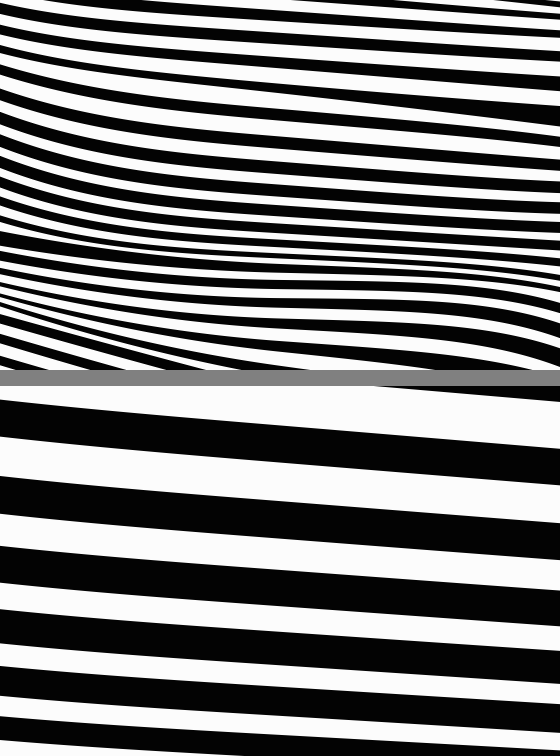
Top: the whole. Bottom: its middle third, enlarged.
Write a WebGL 2 fragment shader that draws this pattern.

```glsl
#version 300 es
precision highp float;

uniform vec2 u_resolution;
out vec4 fragColor;

const vec3 INK = vec3(0.01);
const vec3 PAPER = vec3(0.99);
const float SHEET_HEIGHT = 506.0; // units from top to bottom

// Quadratic weights through values at t = 0, 0.5 and 1
vec3 quadraticWeights(float t) {
    return vec3((1.0 - t) * (1.0 - 2.0 * t), 4.0 * t * (1.0 - t), t * (2.0 * t - 1.0));
}

// Curve through left, middle and right heights, straight near the middle
// and curling away from its tangent towards both sides
float curlingCurve(float x, vec3 heights, float slope, float leftCurl, float rightCurl) {
    float side = 2.0 * x - 1.0;
    float reach = abs(side);
    float tangent = heights.y + slope * side;
    float target = side < 0.0 ? heights.x + slope : heights.z - slope;
    float curl = side < 0.0 ? leftCurl : rightCurl;
    return tangent + (target - heights.y) * pow(reach, curl);
}

// Coverage of a band with the given centre and vertical thickness
float bandCoverage(float y, float centre, float thickness, float pixel) {
    float gap = abs(y - centre) - 0.5 * thickness;
    return clamp(0.5 - gap / pixel, 0.0, 1.0);
}

// Bands blended from the first through the middle to the last key band.
// Matrix columns are key bands; rows are left, middle and right values.
float bandGroup(vec2 p, float pixel, int count, mat3 heights, mat3 thicknesses,
                vec3 slopes, float leftCurl) {
    vec3 across = quadraticWeights(p.x);
    float ink = 0.0;
    for (int i = 0; i < count; i++) {
        vec3 blend = quadraticWeights(float(i) / float(count - 1));
        float centre = curlingCurve(p.x, heights * blend, dot(slopes, blend), leftCurl, 4.0);
        float thickness = max(dot(thicknesses * blend, across), 3.0);
        ink = max(ink, bandCoverage(p.y, centre, thickness, pixel));
    }
    return ink;
}

void main() {
    vec2 uv = gl_FragCoord.xy / u_resolution;
    vec2 p = vec2(uv.x, (1.0 - uv.y) * SHEET_HEIGHT);
    float pixel = SHEET_HEIGHT / u_resolution.y;

    // Top group, swelling towards the right
    float ink = bandGroup(p, pixel, 6,
        mat3(-90.0, -34.0, 6.0,  -4.0, 37.0, 61.0,  67.0, 121.0, 159.0),
        mat3(18.0, 8.0, 8.0,  16.0, 15.5, 12.0,  11.0, 13.0, 28.0),
        vec3(40.0, 25.0, 38.0), 4.0);

    // Central group, narrowing downwards
    ink = max(ink, bandGroup(p, pixel, 8,
        mat3(95.0, 157.0, 194.0,  207.0, 275.0, 298.0,  299.0, 350.0, 380.0),
        mat3(14.0, 16.0, 14.0,  17.0, 16.0, 15.5,  9.0, 7.0, 8.0),
        vec3(33.0, 27.0, 18.0), 3.0));

    // Lower group, fanning out to the right
    ink = max(ink, bandGroup(p, pixel, 6,
        mat3(326.0, 367.0, 396.0,  380.0, 428.0, 470.0,  416.0, 508.0, 580.0),
        mat3(20.0, 12.0, 7.0,  7.0, 13.5, 23.0,  6.0, 15.5, 34.0),
        vec3(12.0, 10.0, 60.0), 2.0));

    // Bottom left corner
    ink = max(ink, bandGroup(p, pixel, 3,
        mat3(436.0, 540.0, 640.0,  463.0, 570.0, 670.0,  493.0, 600.0, 700.0),
        mat3(13.0, 15.0, 15.0,  13.0, 15.0, 15.0,  13.0, 15.0, 15.0),
        vec3(100.0), 2.0));

    fragColor = vec4(mix(PAPER, INK, ink), 1.0);
}
```
